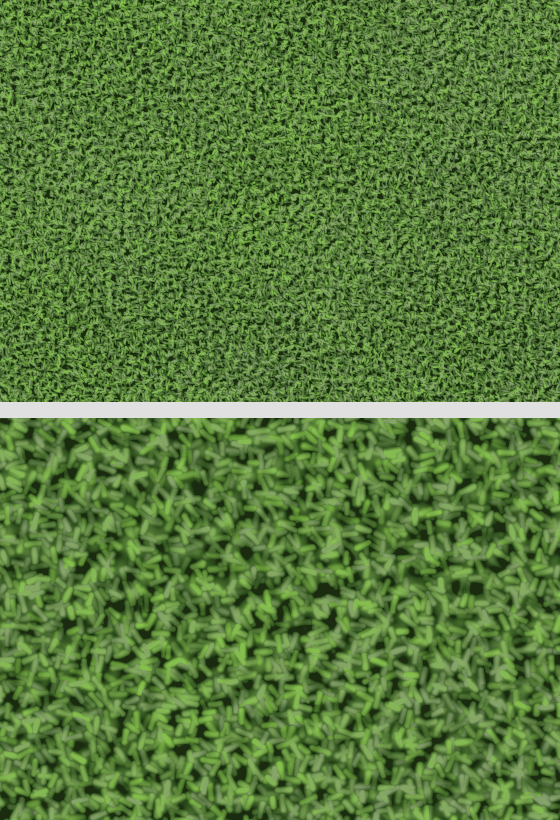
Top, the full canvas; bottom, a detail of the centre.
Reproduce this texture procedurally as a WebGL 2 fragment shader.

```glsl
#version 300 es
precision highp float;
// Dense, closely mown turf seen from above in sunlight.
// Short random blades are scattered on a jittered grid over dark gaps,
// then shaded by embossed gradient noise and tinted from fresh to dry.
uniform vec2 u_resolution;
out vec4 fragColor;

const float BLADE_ROWS = 92.0;   // grid cells per canvas height
const float CLUMP_ROWS = 64.0;   // relief noise cells per canvas height
const int BLADES_PER_CELL = 2;

// Integer hash giving three values in 0..1.
vec3 hash3(ivec2 cell, int seed) {
  uvec3 v = uvec3(ivec3(cell, seed) + 4096);
  v = v * 1664525u + 1013904u;
  v.x += v.y * v.z; v.y += v.z * v.x; v.z += v.x * v.y;
  v ^= v >> 16u;
  v.x += v.y * v.z; v.y += v.z * v.x; v.z += v.x * v.y;
  return vec3(v >> 8u) / 16777216.0;
}

float cornerSlope(ivec2 cell, vec2 offset, int seed) {
  float angle = 6.28319 * hash3(cell, seed).x;
  return dot(vec2(cos(angle), sin(angle)), offset);
}

float gradientNoise(vec2 p, int seed) {
  ivec2 cell = ivec2(floor(p));
  vec2 f = fract(p);
  vec2 w = f * f * f * (f * (f * 6.0 - 15.0) + 10.0);
  float a = cornerSlope(cell, f, seed);
  float b = cornerSlope(cell + ivec2(1, 0), f - vec2(1, 0), seed);
  float c = cornerSlope(cell + ivec2(0, 1), f - vec2(0, 1), seed);
  float d = cornerSlope(cell + ivec2(1, 1), f - vec2(1, 1), seed);
  return mix(mix(a, b, w.x), mix(c, d, w.x), w.y);
}

float segmentDistance(vec2 p, vec2 direction, float halfLength) {
  float along = clamp(dot(p, direction), -halfLength, halfLength);
  return length(p - along * direction);
}

// Brightest blade at p: x is its brightness, y its dryness.
vec2 bladeLayer(vec2 p, float pixel) {
  ivec2 home = ivec2(floor(p));
  float soft = max(0.18, 0.7 * pixel);
  vec2 best = vec2(0.0, 0.5);
  for (int y = -1; y <= 1; y++)
  for (int x = -1; x <= 1; x++)
  for (int i = 0; i < BLADES_PER_CELL; i++) {
    ivec2 cell = home + ivec2(x, y);
    vec3 place = hash3(cell, 2 * i + 11);
    vec3 look = hash3(cell, 2 * i + 12);
    float angle = -0.8 + 2.6 * (place.z - 0.5);
    vec2 direction = vec2(cos(angle), sin(angle));
    vec2 offset = p - vec2(cell) - place.xy;
    float dist = segmentDistance(offset, direction, mix(0.3, 0.55, look.z));
    float cover = 1.0 - smoothstep(0.22 - soft, 0.22 + soft, dist);
    float brightness = cover * mix(0.42, 1.0, look.x);
    if (brightness > best.x) best = vec2(brightness, look.y);
  }
  return best;
}

// Noise height combined with its slope towards the sun.
float relief(vec2 p, vec2 sunStep) {
  float height = gradientNoise(p, 3);
  return 0.6 * height + 0.55 * (height - gradientNoise(p + sunStep, 3));
}

// Tone 0..1 runs from deep gap to sunlit tip.
vec3 turfColor(float tone, float dryness) {
  vec3 deep = vec3(0.10, 0.17, 0.06);
  vec3 shadow = vec3(0.18, 0.31, 0.11);
  vec3 middle = mix(vec3(0.33, 0.49, 0.20), vec3(0.31, 0.44, 0.22), dryness);
  vec3 light = mix(vec3(0.47, 0.65, 0.30), vec3(0.47, 0.60, 0.35), dryness);
  vec3 color = mix(deep, shadow, smoothstep(0.0, 0.17, tone));
  color = mix(color, middle, clamp((tone - 0.15) / 0.30, 0.0, 1.0));
  color = mix(color, light, clamp((tone - 0.45) / 0.37, 0.0, 1.0));
  return color * (1.0 + 0.6 * max(tone - 0.82, 0.0));
}

void main() {
  vec2 p = gl_FragCoord.xy / u_resolution.y;

  // Blades and the relief of the tufts
  vec2 blade = bladeLayer(p * BLADE_ROWS, BLADE_ROWS / u_resolution.y);
  float clumps = relief(p * CLUMP_ROWS, vec2(-0.25, 0.3));

  // Faint broad patches of tone and dryness
  float patches = gradientNoise(p * 3.0, 5) + 0.7 * gradientNoise(p * 13.0, 6);
  float dryPatch = gradientNoise(p * 2.3, 7) + 0.25 * (p.x - p.y);

  float tone = 0.12 + 0.8 * blade.x + 0.8 * clumps + 0.09 * patches;
  float dryness = mix(-0.5, 1.5, blade.y) + 0.5 * dryPatch;
  fragColor = vec4(turfColor(clamp(tone, 0.0, 1.0), dryness), 1.0);
}
```
